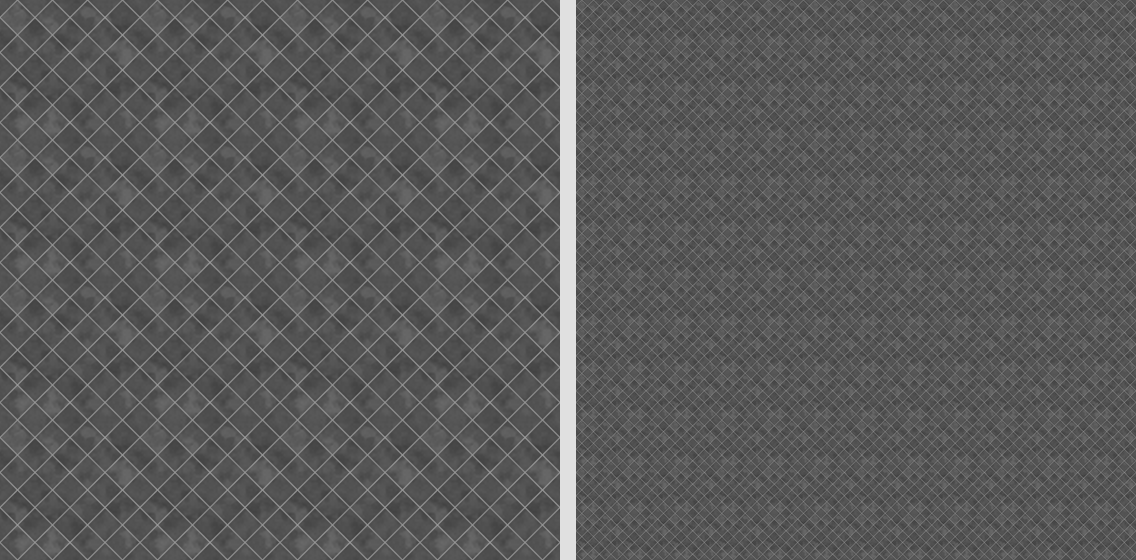
Left: one tile. Right: repeated 3 by 3.
Reproduce this pattern procedurally as a Shadertoy shader.

```glsl
// Dark slate tiles laid on the diagonal, separated by thin pale grout lines.
// A 45 degree lattice gives each tile an id; the id seeds its tone, pale clouds
// and smudges. Ids wrap every BLOCK tiles, so the canvas tiles without a seam.

#define REPEATS 16.0       // diamonds across and down
#define BLOCK 4.0          // diamonds before the wear repeats
#define GROUT_HALF 0.018   // half line width, in diamond diagonals
#define GROUT_TONE 0.57
#define CROSS_GLOW 0.10    // extra light where lines cross
#define SLATE_TONE 0.316
#define TONE_SPREAD 0.026  // tone difference between tiles
#define CLOUD_LIGHT 0.068
#define SMUDGE_DARK 0.040
#define EDGE_SHADE 0.018
#define GRAIN 0.022

float hash(vec2 p) {
    return fract(sin(dot(p, vec2(127.1, 311.7))) * 43758.5453);
}

// Value noise that wraps after a whole number of cells
float noise(vec2 p, float period) {
    vec2 i = floor(p);
    vec2 f = p - i;
    f = f * f * (3.0 - 2.0 * f);
    vec2 a = mod(i, period);
    vec2 b = mod(i + 1.0, period);
    return mix(mix(hash(a), hash(vec2(b.x, a.y)), f.x),
               mix(hash(vec2(a.x, b.y)), hash(b), f.x), f.y);
}

float clouds(vec2 p) {
    float sum = 0.0;
    float weight = 0.55;
    for (int octave = 0; octave < 3; octave++) {
        sum += weight * noise(p, 64.0);
        p = p * 2.0 + 7.3;
        weight *= 0.5;
    }
    return sum / 0.9625;
}

// Tone of the slate at an offset from the centre of tile id
float slate(vec2 local, vec2 id) {
    float seed = hash(id + 1.7);
    vec2 shift = 50.0 * vec2(seed, hash(id + 9.2));

    // Tiles of the half-step rows carry more of the pale wear
    float halfRow = step(0.25, fract(id.x));
    float wear = mix(0.35, 1.0, halfRow) * mix(0.5, 1.2, hash(id + 4.4));
    float pale = smoothstep(0.38, 0.66, clouds(local * 3.0 + shift));
    float smudge = smoothstep(0.48, 0.78, clouds(local * 2.5 + shift.yx + 3.1));

    float tone = SLATE_TONE + TONE_SPREAD * (seed - 0.5);
    return tone + CLOUD_LIGHT * wear * pale - SMUDGE_DARK * smudge;
}

void mainImage(out vec4 fragColor, in vec2 fragCoord) {
    vec2 p = fragCoord / iResolution.xy * REPEATS;
    float pixel = REPEATS / min(iResolution.x, iResolution.y);

    // Diagonal lattice: tile index, centre and wrapped id
    vec2 diagonal = vec2(p.x + p.y, p.x - p.y);
    vec2 cell = floor(diagonal + 0.5);
    vec2 centre = 0.5 * vec2(cell.x + cell.y, cell.x - cell.y);
    vec2 id = mod(centre, BLOCK);

    // Distance to the nearest line of each direction
    vec2 edge = (0.5 - abs(diagonal - cell)) * 0.70711;
    float nearest = min(edge.x, edge.y);

    // Slate with fine grain and a soft shade beside the grout
    float tone = slate(p - centre, id);
    tone += GRAIN * (noise(p * 16.0, 16.0 * BLOCK) - 0.5);
    tone -= EDGE_SHADE * (1.0 - smoothstep(0.02, 0.11, nearest));

    // Grout, slightly uneven along its length and brighter at crossings
    float soft = 0.7 * pixel;
    vec2 line = 1.0 - smoothstep(vec2(GROUT_HALF - soft), vec2(GROUT_HALF + soft), edge);
    float uneven = 0.07 * (noise(p * 3.0, 3.0 * BLOCK) - 0.5);
    tone = mix(tone, GROUT_TONE + uneven, max(line.x, line.y));
    tone += CROSS_GLOW * line.x * line.y;

    fragColor = vec4(vec3(tone), 1.0);
}
```
